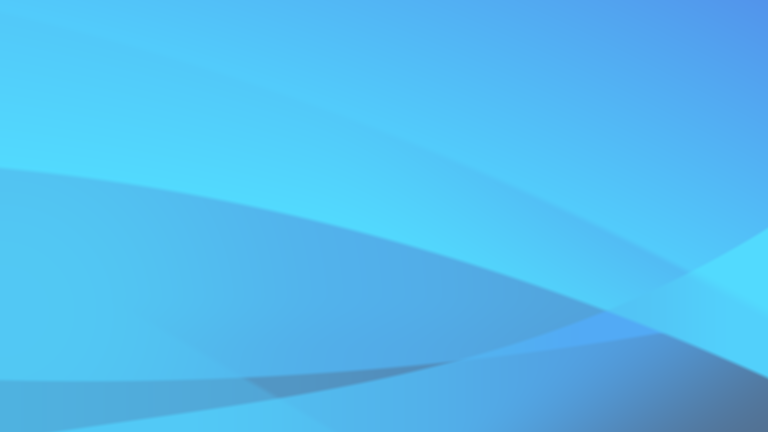
Write a WebGL 1 fragment shader that draws this background.

```glsl
precision mediump float;
// Soft blue backdrop of overlapping translucent sweeping arcs.

uniform vec2 u_resolution;

const float EDGE = 0.006;
const vec3 AZURE = vec3(0.32, 0.80, 0.985);
const vec3 CYAN = vec3(0.32, 0.855, 0.995);
const vec3 COBALT = vec3(0.32, 0.575, 0.92);
const vec3 STEEL = vec3(0.32, 0.64, 0.86);
const vec3 SLATE = vec3(0.32, 0.44, 0.57);

// Height of a cubic curve with coefficients k at x.
float curve(vec4 k, float x) {
  return k.x + x * (k.y + x * (k.z + x * k.w));
}

// Soft coverage of the area above a boundary.
float above(float y, float boundary, float softness) {
  return smoothstep(-softness, softness, y - boundary);
}

// Sky on both sides of the faint upper arc.
vec3 sky(vec2 p, float upperArc, float mainArc) {
  float lift = max(p.y - upperArc, 0.0);
  vec3 outer = mix(AZURE, COBALT, clamp(lift / 0.74, 0.0, 1.0));
  float t = clamp((p.y - mainArc) / (upperArc - mainArc), 0.0, 1.0);
  vec3 inner = mix(CYAN, vec3(0.32, 0.785, 0.975), t);
  inner -= vec3(0.0, 0.055, 0.02) * smoothstep(0.4, 0.9, p.x);
  return mix(inner, outer, above(p.y, upperArc, 0.012));
}

// Bright wedge at the right, split by the upper arc.
vec3 wedge(vec2 p, float upperArc) {
  vec3 lower = mix(vec3(0.32, 0.77, 0.96), vec3(0.32, 0.815, 0.985),
                   smoothstep(0.82, 0.96, p.x));
  return mix(lower, CYAN, above(p.y, upperArc, 0.02));
}

// Large lens, darkening in rings away from the left side.
vec3 lens(vec2 p, float crease) {
  float ring = length((p - vec2(0.0, 0.28)) * vec2(1.0, 0.6));
  vec3 color = mix(vec3(0.32, 0.785, 0.955), vec3(0.32, 0.69, 0.92),
                   smoothstep(0.05, 0.52, ring));
  color = mix(color, STEEL, smoothstep(0.45, 0.82, ring));
  float fold = above(p.y, crease, 0.012) * smoothstep(0.32, 0.18, p.y);
  return color - vec3(0.0, 0.015, 0.01) * fold;
}

// Shaded sliver, darker beyond the crease.
vec3 sliver(vec2 p, float crease) {
  vec3 left = mix(vec3(0.31, 0.70, 0.88), vec3(0.32, 0.65, 0.84), p.x / 0.35);
  vec3 right = mix(vec3(0.32, 0.59, 0.77), vec3(0.32, 0.55, 0.73),
                   smoothstep(0.35, 0.57, p.x));
  return mix(left, right, above(p.y, crease, 0.01));
}

// Foreground, fading to slate in the lower right corner.
vec3 ground(vec2 p, float crease) {
  vec3 color = mix(vec3(0.32, 0.79, 0.965), vec3(0.32, 0.62, 0.88),
                   smoothstep(0.2, 0.86, p.x));
  color = mix(color, SLATE, smoothstep(0.58, 1.04, p.x - 0.8 * p.y));
  return color - vec3(0.0, 0.02, 0.012) * above(p.y, crease, 0.01)
                 * smoothstep(0.6, 0.4, p.x);
}

void main() {
  vec2 p = gl_FragCoord.xy / u_resolution;

  // Boundaries
  float upperArc = curve(vec4(0.972, -0.41, -0.29, 0.0), p.x);
  float mainArc = curve(vec4(0.611, -0.166, -0.32, 0.0), p.x);
  float risingArc = curve(vec4(-0.02, 0.294, -0.219, 0.417), p.x);
  float lowArc = curve(vec4(0.12, -0.045, 0.2, 0.0), p.x);
  float crease = 0.28 - 1.05 * (p.x - 0.17);

  float overRising = above(p.y, risingArc, EDGE);
  float overLow = above(p.y, lowArc, EDGE);

  // Layers above the main arc
  vec3 upper = mix(wedge(p, upperArc), sky(p, upperArc, mainArc), overRising);

  // Layers below the main arc
  vec3 ribbon = mix(vec3(0.32, 0.70, 0.94), vec3(0.32, 0.665, 0.96),
                    smoothstep(0.6, 0.78, p.x));
  vec3 overlap = mix(sliver(p, crease), lens(p, crease), overLow);
  vec3 front = mix(ground(p, crease), ribbon, overLow);
  vec3 lower = mix(front, overlap, overRising);

  vec3 color = mix(lower, upper, above(p.y, mainArc, EDGE * 1.2));
  gl_FragColor = vec4(color, 1.0);
}
```
